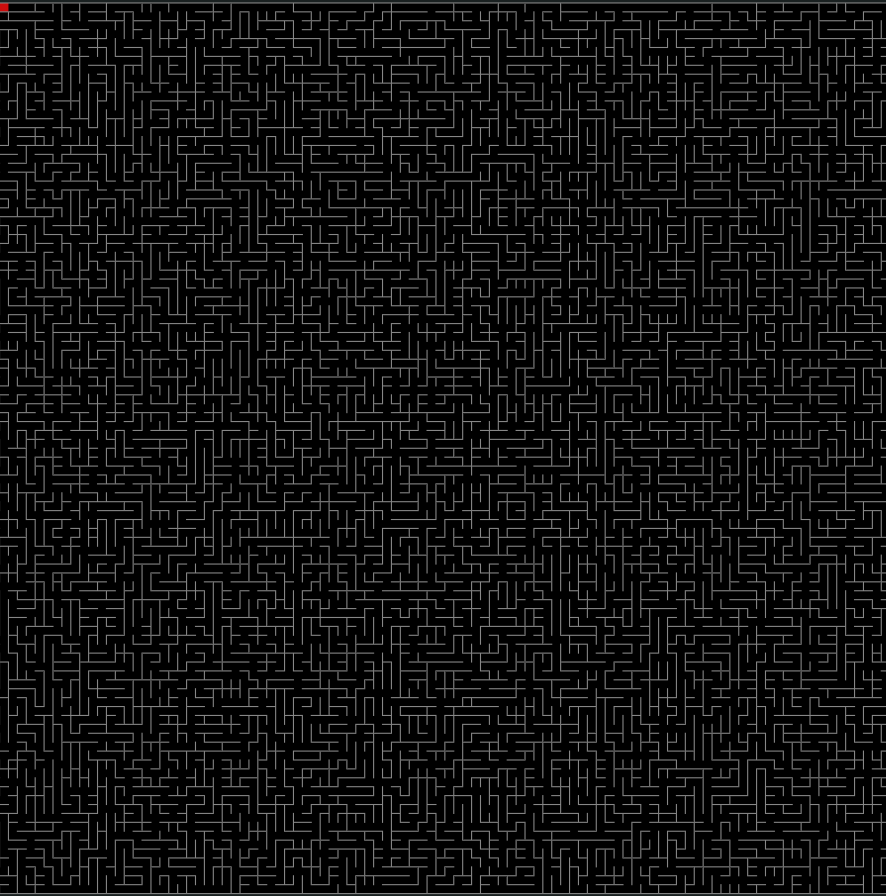
This pattern is drawn by a Shadertoy shader. Its source:

```glsl
// Draws a dense maze of thin grey walls on black, with a red start tile in the top left corner.

const float ROWS = 100.0;                     // maze cells from bottom to top
const float CELL_SIZE = 0.00994;              // in canvas heights
const vec2 MAZE_ORIGIN = vec2(-0.0005, 0.0027);
const float WALL_WIDTH = 0.122;               // in cells
const float STRAIGHTNESS = 0.2;               // preference for walls that run on
const vec3 FLOOR_COLOR = vec3(0.0);
const vec3 WALL_COLOR = vec3(0.53);
const vec3 MARGIN_COLOR = vec3(0.10, 0.13, 0.13);
const vec3 START_COLOR = vec3(0.80, 0.05, 0.05);

float hash(vec2 p) {
    return fract(sin(dot(p, vec2(127.1, 311.7))) * 43758.5453);
}

// Unit step for index 0..3: right, up, left, down
vec2 compass(int k) {
    float s = k < 2 ? 1.0 : -1.0;
    return k % 2 == 0 ? vec2(s, 0.0) : vec2(0.0, s);
}

bool onBorder(vec2 v) {
    return v.y <= 0.0 || v.y >= ROWS;
}

// Even grid posts grow a wall in a free random direction
vec2 evenStep(vec2 post) {
    if (onBorder(post)) return vec2(1.0, 0.0);
    return compass(int(hash(post) * 4.0));
}

// Odd posts avoid doubled walls and closed single cells
vec2 oddStep(vec2 post) {
    if (onBorder(post)) return vec2(1.0, 0.0);
    vec2 best = vec2(1.0, 0.0);
    float bestScore = -10.0;
    for (int k = 0; k < 4; k++) {
        vec2 d = compass(k);
        vec2 next = evenStep(post + d);
        float score = hash(post + 0.37 * d + 17.0);
        if (next == d || evenStep(post - d) == d) score += STRAIGHTNESS;
        if (next == -d) score -= 4.0;
        else if (next != d && evenStep(post + next) == -next) score -= 2.0;
        if (score > bestScore) {
            bestScore = score;
            best = d;
        }
    }
    return best;
}

vec2 wallStep(vec2 post) {
    return mod(post.x + post.y, 2.0) < 0.5 ? evenStep(post) : oddStep(post);
}

// 1 if a wall joins the post to its neighbour in direction d
float arm(vec2 post, vec2 d) {
    bool joined = wallStep(post) == d || wallStep(post + d) == -d;
    bool border = d.y == 0.0 && onBorder(post);
    return joined || border ? 1.0 : 0.0;
}

// Share of a pixel centred at p that lies inside the box lo..hi
float boxCoverage(vec2 p, vec2 lo, vec2 hi, float pixel) {
    vec2 overlap = min(p + 0.5 * pixel, hi) - max(p - 0.5 * pixel, lo);
    overlap = clamp(overlap / pixel, 0.0, 1.0);
    return overlap.x * overlap.y;
}

void mainImage(out vec4 fragColor, in vec2 fragCoord) {
    vec2 grid = (fragCoord / iResolution.y - MAZE_ORIGIN) / CELL_SIZE;
    float pixel = 1.0 / (iResolution.y * CELL_SIZE);

    // Walls meeting at the nearest post: one horizontal and one vertical bar
    vec2 post = floor(grid + 0.5);
    vec2 p = grid - post;
    vec2 halfWidth = vec2(0.5 * WALL_WIDTH);
    float right = arm(post, compass(0));
    float up = arm(post, compass(1));
    float left = arm(post, compass(2));
    float down = arm(post, compass(3));
    float across = boxCoverage(p, vec2(-left, 0.0) - halfWidth, vec2(right, 0.0) + halfWidth, pixel);
    float along = boxCoverage(p, vec2(0.0, -down) - halfWidth, vec2(0.0, up) + halfWidth, pixel);

    // Floor, start tile, margins above and below, then walls
    float start = boxCoverage(grid, vec2(0.0, ROWS - 1.0), vec2(1.0, ROWS), pixel);
    float inside = boxCoverage(grid, vec2(-2.0, 0.0), vec2(2.0 * ROWS, ROWS), pixel);
    vec3 color = mix(FLOOR_COLOR, START_COLOR, start);
    color = mix(MARGIN_COLOR, color, inside);
    color = mix(color, WALL_COLOR, max(across, along));
    fragColor = vec4(color, 1.0);
}
```
